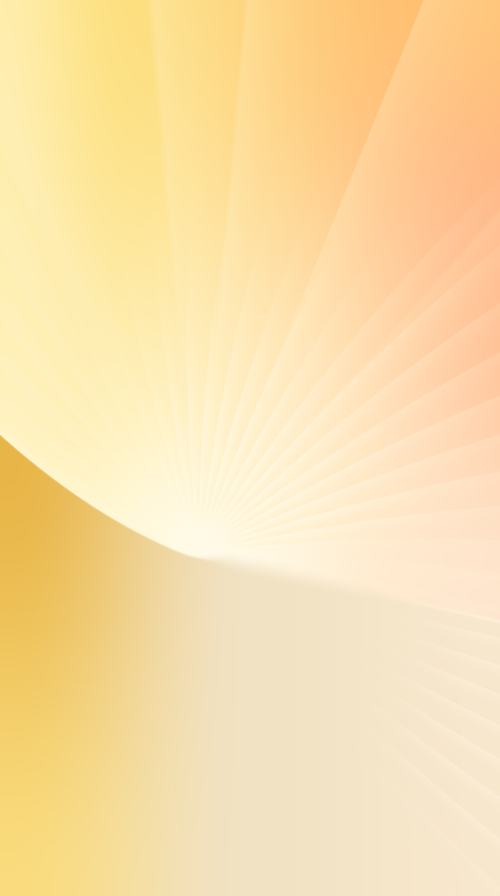
This background is drawn by a WebGL 1 fragment shader. Its source:

```glsl
precision highp float;
// Warm fan of light rays opening above a curved golden and cream horizon.
uniform vec2 u_resolution;

// Light that starts sharply at an angle and fades clockwise (degrees).
float blade(float angle, float start, float fade, float soft) {
  float d = start - angle;
  return smoothstep(-soft, soft, d) * exp(-max(d, 0.0) / fade);
}

// Repeating blades, each brightest along its counter-clockwise edge.
float fan(float angle, float period, float soft) {
  float f = fract(angle / period);
  float w = clamp(soft / period, 0.04, 0.5);
  return f * f * (1.0 - smoothstep(1.0 - w, 1.0, f));
}

// Height of the horizon: an arc on the left, a gentle slope on the right.
float horizon(float x) {
  float arc = 0.516 - 0.892 * x + 1.19 * x * x;
  float slope = 0.306 + 0.225 * (0.56 - x);
  return mix(arc, slope, smoothstep(0.2, 0.26, x));
}

vec3 skyColor(vec2 uv, float r) {
  vec3 sky = mix(vec3(0.99, 0.87, 0.48), vec3(1.0, 0.74, 0.42), smoothstep(0.22, 0.85, uv.x));
  vec3 peach = vec3(1.0, 0.67, 0.46);
  sky = mix(sky, peach, smoothstep(0.55, 1.0, uv.x) * (1.0 - smoothstep(0.75, 1.0, uv.y)));
  sky = mix(sky, vec3(1.0, 0.96, 0.76), 0.6 * (1.0 - smoothstep(0.0, 0.26, uv.x)));
  // Pale haze low on the right, then the glow around the focus
  float haze = smoothstep(0.4, 1.0, uv.x) * (1.0 - smoothstep(0.32, 0.62, uv.y));
  sky = mix(sky, vec3(0.99, 0.91, 0.84), 0.75 * haze);
  vec3 cream = mix(vec3(1.0, 0.96, 0.79), vec3(1.0, 0.96, 0.88), smoothstep(0.2, 0.65, uv.x));
  sky = mix(sky, cream, exp(-r * r / 0.14));
  return mix(sky, vec3(1.0, 0.99, 0.94), 0.75 * exp(-r * r / 0.012));
}

vec3 groundColor(vec2 uv) {
  vec3 gold = mix(vec3(0.98, 0.86, 0.49), vec3(0.91, 0.71, 0.28), smoothstep(0.0, 0.5, uv.y));
  vec3 sand = mix(vec3(0.945, 0.885, 0.765), vec3(0.97, 0.905, 0.80), smoothstep(0.45, 1.0, uv.x));
  return mix(gold, sand, smoothstep(0.02, 0.5, uv.x));
}

void main() {
  vec2 uv = gl_FragCoord.xy / u_resolution;
  vec2 p = uv * vec2(0.56, 1.0);
  float pixel = 1.0 / u_resolution.y;

  vec2 q = p - vec2(0.222, 0.384);
  float r = length(q);
  float angle = degrees(atan(q.y, q.x));
  float soft = degrees(pixel / max(r, 0.01));

  // Sky with broad blades
  vec3 sky = skyColor(uv, r);
  float far = smoothstep(0.04, 0.3, r);
  float broad = 0.30 * blade(angle, 95.0, 6.0, soft + 0.5)
              + 0.24 * blade(angle, 85.0, 5.0, soft + 0.2)
              + 0.30 * blade(angle, 67.7, 9.0, soft)
              + 0.16 * blade(angle, 48.5, 6.0, soft + 0.3)
              + 0.35 * blade(angle, 115.0, 4.0, 2.5)
              + 0.18 * blade(angle, 121.0, 3.0, 0.8);
  sky = mix(sky, vec3(1.0, 0.95, 0.80), broad * far);

  // Fine fan, strongest near the focus
  float rays = fan(angle + 12.0 * r, 6.4, soft);
  float near = smoothstep(0.012, 0.07, r) * exp(-r * r / 0.05);
  float side = smoothstep(-4.0, 14.0, angle) * (1.0 - 0.75 * smoothstep(75.0, 120.0, angle));
  sky = mix(sky, vec3(1.0, 0.90, 0.66), 0.28 * near * side * (1.0 - rays));
  sky = mix(sky, vec3(1.0, 0.99, 0.92), 0.65 * near * side * rays);
  float outer = far * (1.0 - smoothstep(0.3, 0.65, r));
  outer *= 1.0 - smoothstep(48.0, 60.0, angle) * (1.0 - smoothstep(112.0, 122.0, angle));
  sky = mix(sky, vec3(1.0, 0.95, 0.83), 0.24 * outer * rays);

  // Ground with faint streaks at the lower right
  vec3 ground = groundColor(uv);
  float streaks = pow(fan(angle - 10.0 * r, 4.8, soft), 2.0);
  float corner = smoothstep(0.2, 0.34, r) * smoothstep(0.62, 0.95, uv.x);
  corner *= smoothstep(-55.0, -42.0, angle);
  ground = mix(ground, vec3(1.0, 0.96, 0.89), 0.5 * corner * streaks);

  // Horizon: crisp on the arc, misty just right of the focus
  float h = p.y - horizon(p.x);
  float mist = smoothstep(0.21, 0.27, p.x) * (1.0 - smoothstep(0.32, 0.54, p.x));
  float blur = pixel + 0.013 * mist;
  vec3 color = mix(ground, sky, smoothstep(-blur, blur, h));

  // Bright rim and its glow above the arc
  float arc = 1.0 - smoothstep(0.2, 0.25, p.x);
  float rim = exp(-h * h / 0.000003);
  float glow = step(0.0, h) * exp(-max(h, 0.0) / 0.018);
  color = mix(color, vec3(1.0, 0.98, 0.87), arc * max(0.85 * rim, 0.4 * glow));
  float rightRim = smoothstep(0.4, 0.55, p.x) * rim;
  color = mix(color, vec3(1.0, 0.96, 0.90), 0.5 * rightRim);

  gl_FragColor = vec4(color, 1.0);
}
```
